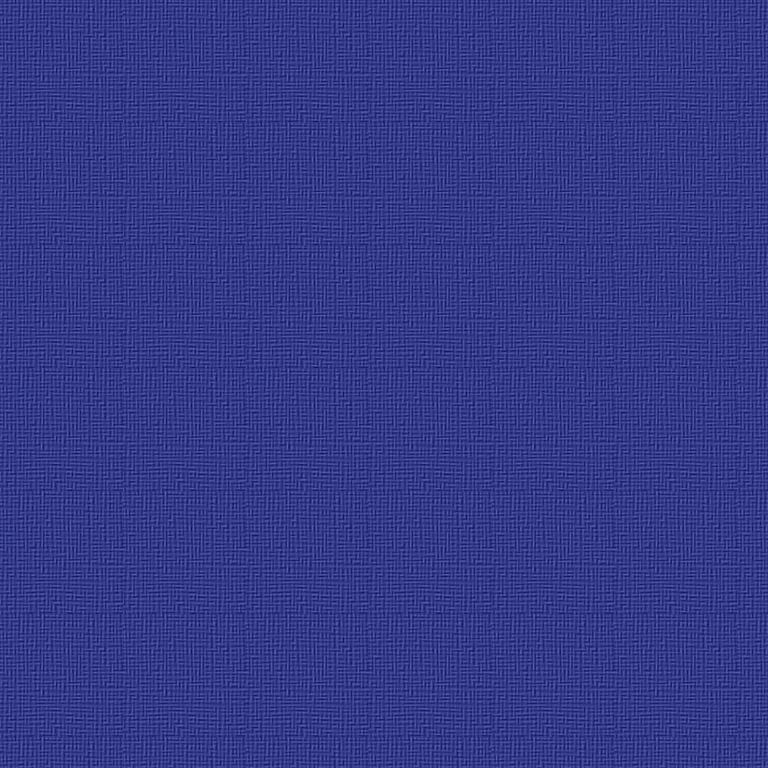
Give the GLSL for this texture, as a Shadertoy shader.

```glsl
// Blue embossed canvas cloth: a fine irregular weave in square tiles, lit from the upper left.

const float TILES = 6.25;         // tile repeats across and down
const float THREADS = 30.0;       // threads per tile
const float WOBBLE = 0.55;        // sideways wander of threads, in thread widths
const float FLOAT_LENGTH = 1.3;   // length of a thread's visible run, in thread widths
const float BLEND = 0.45;         // softness of the crossings
const float LEAN = 0.045;         // bias to upright threads above, level ones below
const float PATCHES = 0.22;       // bias that varies in patches
const float RELIEF = 1.06;        // strength of the embossing
const float SOFTNESS = 0.3;       // flattening of the faint slopes
const float SEAM_SHADE = 0.13;    // darkening along the tile edges
const vec2 LIGHT_STEP = vec2(-0.19, -0.19); // towards the light, y pointing down
const int SAMPLES = 3;            // antialiasing grid per side

const vec3 MID_BLUE = vec3(0.203, 0.228, 0.533);
const vec3 DARK_BLUE = vec3(0.160, 0.180, 0.487);
const vec3 LIGHT_BLUE = vec3(0.250, 0.273, 0.580);
const float TAU = 6.2831853;

// Random unit gradient for a lattice point
vec2 gradient(vec2 cell) {
    vec3 q = fract(cell.xyx * vec3(0.1031, 0.1030, 0.0973));
    q += dot(q, q.yzx + 33.33);
    float angle = TAU * fract((q.x + q.y) * q.z);
    return vec2(cos(angle), sin(angle));
}

// Gradient noise, roughly -0.7 to 0.7
float gradientNoise(vec2 p) {
    vec2 i = floor(p), f = fract(p);
    vec2 u = f * f * f * (f * (f * 6.0 - 15.0) + 10.0);
    vec2 e = vec2(0.0, 1.0);
    float low = mix(dot(gradient(i), f),
                    dot(gradient(i + e.yx), f - e.yx), u.x);
    float high = mix(dot(gradient(i + e.xy), f - e.xy),
                     dot(gradient(i + e.yy), f - e.yy), u.x);
    return mix(low, high, u.y);
}

// Height of the weave; p counts threads from the tile's upper left corner
float weaveHeight(vec2 p) {
    // Upright and level threads, each wandering very slowly along its length
    float warpShift = WOBBLE * gradientNoise(p * vec2(0.45, 0.07) + 41.3);
    float weftShift = WOBBLE * gradientNoise(p * vec2(0.07, 0.45) + 83.7);
    float warp = cos(TAU * (p.x + warpShift));
    float weft = cos(TAU * (p.y + weftShift));

    // Noise decides which thread lies on top
    vec2 place = p / THREADS;
    float lean = LEAN * mix(-1.0, 1.0, smoothstep(0.45, 0.7, place.y));
    float patches = PATCHES * gradientNoise(place * vec2(5.0, 4.0) + 17.4);
    float crossing = gradientNoise(p / FLOAT_LENGTH + 131.6);
    float top = smoothstep(-BLEND, BLEND, crossing + patches + lean);

    // Uneven thread thickness
    float thickness = 1.0 + 0.9 * gradientNoise(p * 0.6 + 197.2);
    return thickness * mix(warp, weft, top);
}

// Signed shade of the cloth: negative in shadow, positive in light
float clothShade(vec2 uv) {
    vec2 tile = fract(vec2(uv.x, 1.0 - uv.y) * TILES);
    vec2 p = tile * THREADS;
    float slope = weaveHeight(p - LIGHT_STEP) - weaveHeight(p + LIGHT_STEP);
    vec2 seam = smoothstep(0.96, 0.99, tile);
    return -RELIEF * slope - SEAM_SHADE * max(seam.x, 0.5 * seam.y);
}

void mainImage(out vec4 fragColor, in vec2 fragCoord) {
    // Average a grid of samples inside the pixel
    float shade = 0.0;
    for (int j = 0; j < SAMPLES; j++) {
        for (int i = 0; i < SAMPLES; i++) {
            vec2 offset = (vec2(i, j) + 0.5) / float(SAMPLES) - 0.5;
            shade += clothShade((fragCoord + offset) / iResolution.xy);
        }
    }
    shade /= float(SAMPLES * SAMPLES);
    shade *= mix(1.0 - SOFTNESS, 1.0 + SOFTNESS, smoothstep(0.0, 1.6, abs(shade)));

    // Shadow and light tones either side of the base blue
    vec3 color = MID_BLUE + max(shade, 0.0) * (LIGHT_BLUE - MID_BLUE)
                          + max(-shade, 0.0) * (DARK_BLUE - MID_BLUE);
    fragColor = vec4(color, 1.0);
}
```
